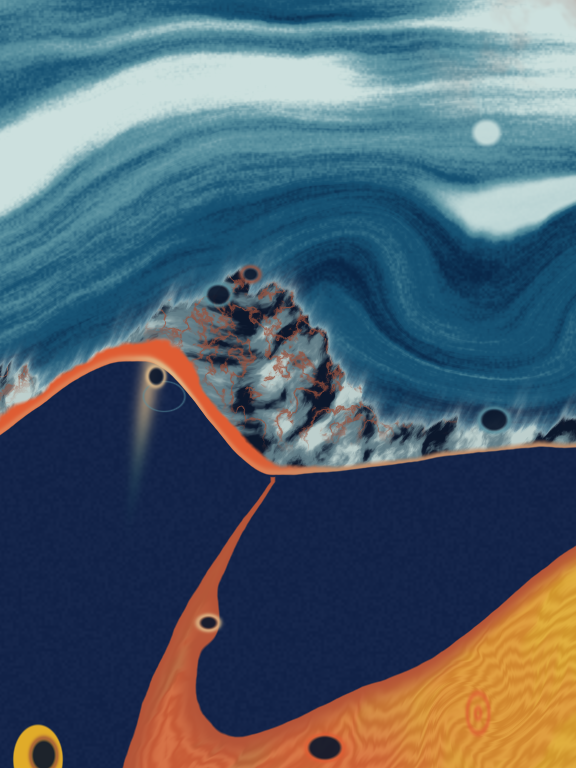
Give the GLSL for this background, as a Shadertoy shader.

```glsl
// Poured paint: streaming teal sea, a foamy lace shore, navy pools and molten orange veins.
const vec3 NAVY = vec3(.075, .14, .285), INK = vec3(.045, .09, .17);
const vec3 TEAL = vec3(.085, .32, .45), MIST = vec3(.34, .56, .62), FOAM = vec3(.8, .88, .87);
const vec3 RUST = vec3(.6, .31, .23), CORAL = vec3(.87, .36, .2), CREAM = vec3(.87, .73, .54);
const vec3 AMBER = vec3(.85, .52, .2), GOLD = vec3(.88, .67, .16);

float hash(vec2 p) {
    p = fract(p * vec2(.1031, .1137));
    p += dot(p, p.yx + 33.33);
    return fract((p.x + p.y) * p.x * 7.3);
}
float noise(vec2 p) {
    vec2 i = floor(p), f = fract(p);
    f *= f * (3. - 2. * f);
    return mix(mix(hash(i), hash(i + vec2(1, 0)), f.x),
               mix(hash(i + vec2(0, 1)), hash(i + vec2(1, 1)), f.x), f.y);
}
float fbm(vec2 p) {
    float sum = 0., amp = .5;
    for (int i = 0; i < 5; i++) {
        sum += amp * noise(p);
        p = mat2(1.6, 1.2, -1.2, 1.6) * p + 17.3;
        amp *= .5;
    }
    return sum;
}
vec2 warp(vec2 p, float freq, float amp) {
    return p + amp * (vec2(fbm(p * freq), fbm(p * freq + 40.)) - .48);
}
vec2 swirl(vec2 p, vec2 c, float angle, float radius) {
    vec2 d = p - c;
    float a = angle * exp(-dot(d, d) / (radius * radius));
    return c + mat2(cos(a), sin(a), -sin(a), cos(a)) * d;
}
float bell(float x, float w) { return exp(-x * x / (w * w)); }
float cover(float d, float soft) { return 1. - smoothstep(-soft, soft, d); }
float oval(vec2 p, vec2 c, vec2 r) { return (length((p - c) / r) - 1.) * min(r.x, r.y); }
float blend(float a, float b, float k) {
    float h = max(k - abs(a - b), 0.) / k;
    return min(a, b) - h * h * k * .25;
}
// Heights of the long boundaries
float shore(float x) {
    return .54 + .165 * smoothstep(-.1, .22, x) - .195 * smoothstep(.25, .47, x) + .047 * smoothstep(.5, .95, x);
}
float laceTop(float x) {
    return .66 + .03 * bell(x, .05) + .175 * smoothstep(.05, .42, x) - .24 * smoothstep(.46, .7, x);
}
float bank(float x) { return .05 + .11 * smoothstep(.38, .72, x) + .25 * smoothstep(.66, 1.08, x); }

vec3 seaColor(vec2 p) {
    vec2 q = swirl(swirl(p, vec2(.7, .86), 1.1, .15), vec2(1., .76), -1.2, .15);
    q = warp(q, 3.5, .07);
    float left = 1. - smoothstep(-.2, .55, q.x);
    float s = q.y + .26 * left * (1. - smoothstep(.85, 1.4, q.y));
    float tone = mix(.17, .43, smoothstep(.8, 1.17, s)) + .09 * (noise(p * 230.) - .5);
    tone += .65 * fbm(vec2(q.x * 2., s * 15.)) + .38 * fbm(vec2(q.x * 4. + 9., s * 55.)) - .49;
    tone += .5 * bell(s - 1.205, .055) * (1. - smoothstep(.52, .72, p.x)) + .22 * left * bell(s - 1.14, .06);
    tone += .35 * bell(s - 1.285, .013) - .18 * bell(s - 1.25, .012) - .12 * bell(s - 1.325, .03) * (1. - p.x);
    float corner = smoothstep(.68, 1., p.x) * smoothstep(1.08, 1.24, p.y);
    tone += .38 * corner + .1 * smoothstep(.55, .8, p.x) * smoothstep(1.05, 1.15, p.y);
    tone = mix(tone, .95, .85 * cover(oval(q, vec2(.92, 1.005), vec2(.22, .03)), .01));
    vec3 col = mix(vec3(.035, .15, .28), TEAL, smoothstep(0., .32, tone));
    col = mix(mix(col, MIST, smoothstep(.3, .6, tone)), FOAM, smoothstep(.55, .95, tone));
    return mix(col, vec3(.69, .6, .58), .6 * corner * smoothstep(.45, .65, fbm(q * 9.)));
}
vec3 laceColor(vec2 p, float h) {
    vec2 q = warp(p, 16., .035);
    float cells = fbm(vec2(q.x * 26. - h * 20., q.y * 15. + q.x * 8.));
    vec3 col = mix(INK, vec3(.38, .49, .53), smoothstep(.32, .48, cells));
    col = mix(col, FOAM * .92, smoothstep(.48, .68, cells));
    return mix(col, RUST, .75 * bell(fbm(q * 36.) - .5, .045) * smoothstep(.03, .09, h));
}
vec3 lavaColor(vec2 p, float depth) {
    vec2 q = warp(swirl(p, vec2(.83, .1), 2., .07), 5., .1);
    float veins = fbm(vec2(q.x * 13. - q.y * 9., q.x * 3. + q.y * 2.));
    float heat = smoothstep(.4, .95, p.x + .6 * (veins - .5));
    vec3 col = mix(mix(RUST, AMBER, .35), mix(AMBER, GOLD, heat), smoothstep(.25, .8, p.x));
    col = mix(col, CORAL, .75 * smoothstep(.44, .62, veins) * (1. - .65 * heat));
    col = mix(col, CORAL, .7 * bell(length((p - vec2(.62, 0)) * vec2(.6, 1)), .07));
    col = mix(col, mix(CREAM, RUST, .5 + .5 * sin(depth * 260. + veins * 34.)), .22);
    return mix(mix(RUST, CORAL, .4), col, smoothstep(0., .045, depth));
}
// Dark bead with a pale halo
vec3 bead(vec3 col, vec2 p, vec2 c, vec2 r, vec3 halo) {
    float d = oval(p, c, r);
    return mix(mix(col, halo, .75 * bell(d - .003, .004)), INK, .92 * cover(d, .003));
}
void mainImage(out vec4 fragColor, in vec2 fragCoord) {
    float px = 1. / iResolution.x;
    vec2 p = fragCoord * px;
    float wob = fbm(p * 14.) - .48, h = p.y - shore(p.x) - .008 * wob;
    // Sea, fringe glow and lace
    float top = p.y - laceTop(p.x) - .085 * (fbm(vec2(p.x * 42. - p.y * 20., p.y * 12.)) - .48);
    vec3 col = mix(seaColor(p), FOAM, .75 * exp(-max(top, 0.) / .018));
    col = mix(col, laceColor(p, h), cover(top, .008));
    // Glowing rim
    float west = 1. - smoothstep(.42, .6, p.x);
    float rim = mix(.007, .027 + .022 * bell(p.x - .33, .07), west) * (1. + 1.2 * wob);
    vec3 glow = mix(mix(RUST, CREAM, .35), CORAL, west);
    glow = mix(glow, CREAM, bell(h - .004, .007) * (.35 + .6 * bell(p.x - .29, .06)));
    col = mix(col, glow, cover(h - rim, .006));
    // Navy pool with a fading trail
    vec3 pool = NAVY + .025 * (noise(p * 200.) - .5);
    float fall = smoothstep(.38, .66, p.y), trail = bell(p.x - .225 - .14 * (p.y - .43), .009 + .008 * fall);
    pool = mix(pool, mix(vec3(.13, .37, .4), CREAM, fall * fall), .65 * trail * fall);
    pool = mix(pool, MIST, .55 * cover(abs(oval(p, vec2(.285, .645), vec2(.036, .026))) - .001, px));
    col = mix(col, pool, cover(h, px));
    // Molten vein, bank and island
    float up = clamp(p.y / .4965, 0., 1.);
    float vein = abs(p.x - .285 - .19 * up * up - .012 * wob) - .004 - .065 * pow(1. - up, 1.6);
    vein = blend(max(vein * .85, p.y - .505), oval(p, vec2(.358, .255), vec2(.022, .035)), .025);
    float lava = blend(vein, max((p.y - bank(p.x) - .01 * wob) * .85, .3 - p.x), .075);
    col = mix(col, lavaColor(p, -lava), cover(lava, px));
    col = mix(col, GOLD, cover(oval(p, vec2(.066, .015), vec2(.043, .06)), px));
    // Beads, pale drops and ringed eye
    col = bead(col, p, vec2(.076, .022), vec2(.02, .026), RUST);
    col = bead(col, p, vec2(.564, .035), vec2(.028, .02), CORAL);
    col = bead(col, p, vec2(.362, .252), vec2(.014, .01), CREAM);
    col = bead(col, p, vec2(.271, .68), vec2(.012, .014), CREAM);
    col = bead(col, p, vec2(.379, .822), vec2(.019, .016), MIST);
    col = bead(col, p, vec2(.435, .857), vec2(.012, .01), RUST);
    col = bead(col, p, vec2(.858, .604), vec2(.022, .018), MIST);
    col = mix(col, FOAM, .9 * cover(oval(p, vec2(.845, 1.103), vec2(.024, .022)), .006));
    float eye = oval(p, vec2(.83, .095), vec2(.026, .048));
    col = mix(col, CORAL, .65 * bell(fract(eye * 70.) - .5, .25) * cover(eye, .003));
    fragColor = vec4(clamp(col, 0., 1.), 1.);
}
```
